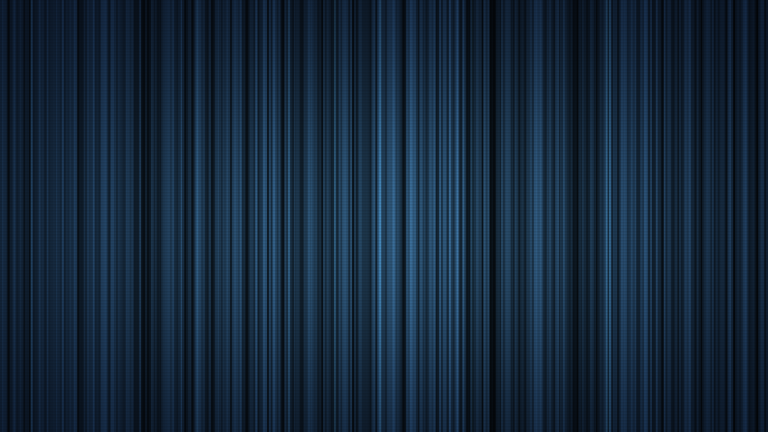
Reproduce this background procedurally as a WebGL 1 fragment shader.

```glsl
precision highp float;
// Fine vertical blue stripes lit by a broad central glow, under a faint scanline weave.

uniform vec2 u_resolution;

// Palette
const vec3 GLOW_COLOR = vec3(0.128, 0.240, 0.335);
const vec3 EDGE_COLOR = vec3(0.036, 0.074, 0.132);
const vec3 ACCENT_COLOR = vec3(0.15, 0.31, 0.41);

// Glow, in fractions of the canvas
const vec2 GLOW_CENTER = vec2(0.52, 0.47);
const vec2 GLOW_RADIUS = vec2(0.47, 0.43);

// Stripe layers: columns across the canvas and their contrast
const vec3 STRIPE_COUNT = vec3(397.0, 229.0, 71.0);
const vec3 STRIPE_CONTRAST = vec3(0.48, 0.36, 0.08);
const float MIN_LIGHT = 0.20;

// Horizontal positions of the thin bright lines and the soft bands
const vec4 MAIN_LINES = vec4(0.436, 0.495, 0.790, 0.794);
const vec4 MINOR_LINES = vec4(0.041, 0.257, 0.376, 0.615);
const vec4 LIGHT_BANDS = vec4(0.345, 0.545, 0.585, 0.820);
const vec4 DARK_BANDS = vec4(0.275, 0.470, 0.640, 0.755);
const float LINE_WIDTH = 0.0013;
const float BAND_WIDTH = 0.020;
const float BAND_STRENGTH = 0.20;

// Scanlines
const float SCANLINE_COUNT = 144.0;
const float SCANLINE_DEPTH = 0.05;
const float TAU = 6.28319;

// Well mixed for neighbouring integers
float hash(float n) {
  n = 50.0 * fract(n * 0.31831);
  return fract(n * (n + 33.33));
}

// Random columns, averaged over the width of one pixel
float stripes(float x, float count, float seed) {
  float footprint = min(count / u_resolution.x, 1.0);
  float left = x * count - 0.5 * footprint;
  float right = left + footprint;
  float leftCell = floor(left);
  float rightCell = floor(right);
  float coverage = clamp((right - rightCell) / footprint, 0.0, 1.0);
  return mix(hash(leftCell + seed), hash(rightCell + seed), coverage);
}

// Sum of four soft vertical bands
float bands(float x, vec4 centers, float width) {
  vec4 d = (x - centers) / width;
  return dot(exp(-d * d), vec4(1.0));
}

void main() {
  vec2 uv = gl_FragCoord.xy / u_resolution;

  // Elliptical glow
  vec2 offset = (uv - GLOW_CENTER) / GLOW_RADIUS;
  float glow = exp(-dot(offset, offset));
  vec3 color = mix(EDGE_COLOR, GLOW_COLOR, glow);

  // Layered stripes, shaped by broad light and dark bands
  vec3 layers = vec3(
    stripes(uv.x, STRIPE_COUNT.x, 17.0),
    stripes(uv.x, STRIPE_COUNT.y, 531.0),
    stripes(uv.x, STRIPE_COUNT.z, 1207.0));
  float light = 1.0 + dot(layers * 2.0 - 1.0, STRIPE_CONTRAST);
  float bandLight = bands(uv.x, LIGHT_BANDS, BAND_WIDTH)
                  - bands(uv.x, DARK_BANDS, 0.7 * BAND_WIDTH);
  light *= 1.0 + BAND_STRENGTH * bandLight;
  color *= max(light, MIN_LIGHT);

  // Thin bright lines, fading toward the top and bottom
  float lineWidth = max(LINE_WIDTH, 0.6 / u_resolution.x);
  float lines = bands(uv.x, MAIN_LINES, lineWidth)
              + 0.5 * bands(uv.x, MINOR_LINES, lineWidth);
  color += ACCENT_COLOR * lines * (0.25 + 0.55 * glow);

  // Scanline weave, faded out where it is too fine to resolve
  float resolved = smoothstep(1.5, 2.0, u_resolution.y / SCANLINE_COUNT);
  color *= 1.0 + SCANLINE_DEPTH * resolved * sin(TAU * uv.y * SCANLINE_COUNT);

  gl_FragColor = vec4(color, 1.0);
}
```
